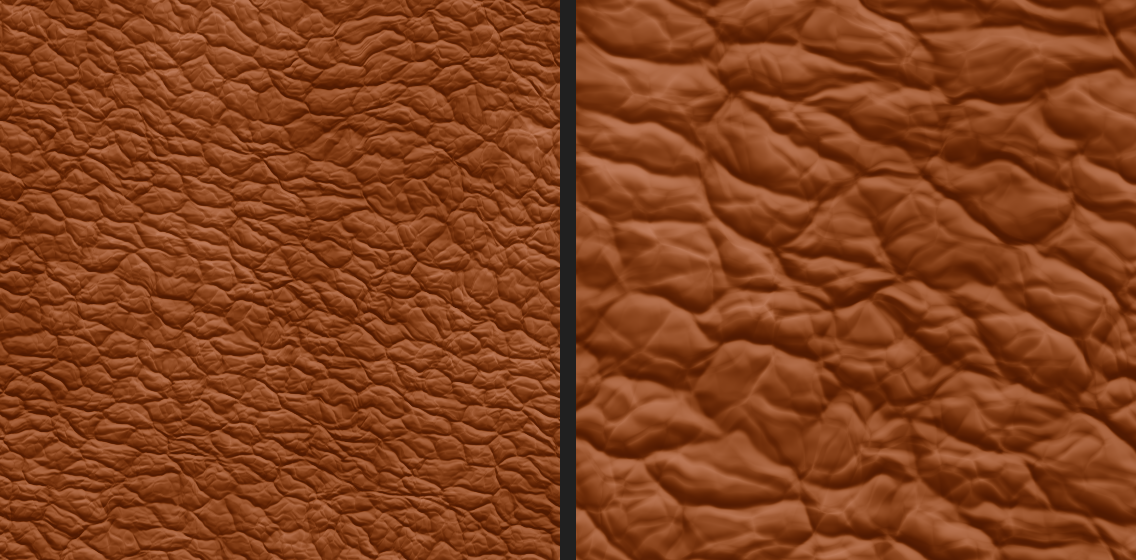
Left, the full canvas; right, a detail of the centre.
Reproduce this texture procedurally as a Shadertoy shader.

```glsl
#define PEBBLE_FREQ vec2(15.0, 24.0)
#define WRINKLE_FREQ vec2(28.0, 38.0)
#define FINE_FREQ vec2(50.0, 66.0)
#define CREASE_FREQ vec2(3.2, 10.0)
#define GRAIN_TILT 0.40
#define LIGHT_STEP vec2(0.0006, 0.0038)
#define RELIEF 3.2
#define CONTRAST 0.62
#define SHEEN 0.24
#define SHADOW_COLOR vec3(0.35, 0.12, 0.01)
#define LINEAR_TINT vec3(0.35, 0.21, 0.063)
#define HIGHLIGHT_TINT vec3(0.00, 0.10, 0.217)

vec2 hash22(vec2 p) {
    vec3 h = fract(p.xyx * vec3(0.1031, 0.1030, 0.0973));
    h += dot(h, h.yzx + 33.33);
    return fract((h.xx + h.yz) * h.zy);
}

// Two independent channels of value noise, from -1 to 1
vec2 noise2(vec2 p) {
    vec2 cell = floor(p);
    vec2 f = fract(p);
    f = f * f * f * (f * (f * 6.0 - 15.0) + 10.0);
    vec2 low = mix(hash22(cell), hash22(cell + vec2(1, 0)), f.x);
    vec2 high = mix(hash22(cell + vec2(0, 1)), hash22(cell + vec2(1, 1)), f.x);
    return 2.0 * mix(low, high, f.y) - 1.0;
}

// Cellular gap: zero on cell borders, growing toward cell centres
float cellGap(vec2 p) {
    vec2 cell = floor(p);
    float nearest = 8.0;
    float second = 8.0;
    for (int y = -1; y <= 1; y++) {
        for (int x = -1; x <= 1; x++) {
            vec2 id = cell + vec2(x, y);
            float d = length(id + 0.08 + 0.84 * hash22(id) - p);
            second = min(second, max(nearest, d));
            nearest = min(nearest, d);
        }
    }
    return second - nearest;
}

// Rounded rise from a narrow valley
float bulge(float gap, float steepness) {
    return 1.0 - exp(-steepness * sqrt(gap * gap + 0.0009));
}

// Height of the hide, and the sheen of thin folds stretched over its pebbles
vec2 leather(vec2 p) {
    // Bend the hide so that rows of pebbles wander
    vec2 bent = p + 0.045 * noise2(p * 2.3 + 5.0);
    bent += 0.012 * noise2(p * 13.0 + 21.0);
    bent += 0.0055 * noise2(p * 39.0 + 47.0);
    bent += 0.0016 * noise2(p * 95.0 + 61.0);

    // Follow the grain, which falls toward the right
    float c = cos(GRAIN_TILT);
    float s = sin(GRAIN_TILT);
    vec2 grain = vec2(c * bent.x - s * bent.y, s * bent.x + c * bent.y);

    float wrinkleGap = cellGap(bent * WRINKLE_FREQ + 70.0);
    float pebbles = bulge(cellGap(grain * PEBBLE_FREQ + 40.0), 3.4);
    float wrinkles = bulge(wrinkleGap, 2.8);
    float fine = bulge(cellGap(bent * FINE_FREQ + 110.0), 2.5);
    float creases = bulge(abs(noise2(grain * CREASE_FREQ + 13.0).x), 6.0);

    // Wrinkles and long creases fade in and out over the hide
    vec2 strength = 0.5 + 0.5 * noise2(p * 7.0 + 90.0);
    vec2 patches = 0.5 + 0.5 * noise2(p * 19.0 + 33.0);
    float height = pebbles;
    height += mix(0.15, 0.50, strength.x) * wrinkles;
    height += mix(0.25, 0.80, strength.y) * creases;
    height += mix(0.05, 0.30, patches.x) * fine;
    height += 0.08 * noise2(grain * vec2(48.0, 64.0)).x;
    height += 0.028 * noise2(p * 150.0).x;

    float folds = exp(-8.0 * wrinkleGap) * pebbles * smoothstep(0.1, 0.8, patches.y);
    return vec2(height, folds);
}

void mainImage(out vec4 fragColor, in vec2 fragCoord) {
    vec2 uv = fragCoord / iResolution.y;

    // Light from above brightens the upper flank of each pebble
    vec2 below = leather(uv - 0.5 * LIGHT_STEP);
    vec2 above = leather(uv + 0.5 * LIGHT_STEP);
    vec2 mean = 0.5 * (below + above);
    float slope = RELIEF * (below.x - above.x);
    float light = 0.52 + CONTRAST * slope / sqrt(1.0 + slope * slope);

    // Valleys lose some light, folds catch it, and the dye varies slowly
    light += 0.17 * (mean.x - 1.35);
    light += SHEEN * (mean.y - 0.07);
    light += 0.07 * noise2(uv * 3.0 + 8.0).x;
    light += 0.06 * noise2(uv * 9.0 + 17.0).y;
    light = clamp(light, -0.1, 1.15);

    vec3 color = SHADOW_COLOR + LINEAR_TINT * light + HIGHLIGHT_TINT * light * light;
    fragColor = vec4(clamp(color, 0.0, 1.0), 1.0);
}
```
